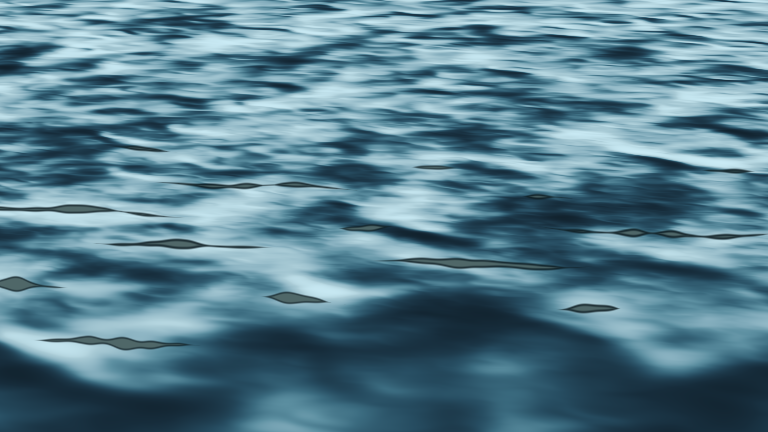
A Shadertoy shader for this texture:

```glsl
vec2 hash2(vec2 p) {
    vec3 q = fract(vec3(p.xyx) * vec3(0.1031, 0.1030, 0.0973));
    q += dot(q, q.yzx + 33.33);
    return fract((q.xx + q.yz) * q.zy);
}

float cornerSlope(vec2 cell, vec2 offset) {
    return dot(hash2(cell + 200.0) * 2.0 - 1.0, offset);
}

float gradientNoise(vec2 p) {
    vec2 i = floor(p), f = p - i;
    vec2 u = f * f * f * (f * (f * 6.0 - 15.0) + 10.0);
    vec2 e = vec2(1.0, 0.0);
    float low = mix(cornerSlope(i, f), cornerSlope(i + e, f - e), u.x);
    float high = mix(cornerSlope(i + e.yx, f - e.yx), cornerSlope(i + 1.0, f - 1.0), u.x);
    return 1.4 * mix(low, high, u.y);
}

// Sheared octaves, each warped by itself to steepen the far side of its troughs
float waves(vec2 p, float cellHeight, float gain) {
    float sum = 0.5 * gradientNoise(p * vec2(0.45, 0.4) + 5.0);
    float amp = 1.0, shear = 0.35;
    for (int i = 0; i < 5; i++) {
        float n = gradientNoise(p);
        n = gradientNoise(p + vec2(0.5, 0.65) * n);
        sum += amp * n * smoothstep(0.002, 0.009, cellHeight);
        p = vec2(p.x * 1.6, p.y * 1.9 + shear * p.x) + 17.3;
        shear = -shear;
        amp *= gain;
        cellHeight /= 1.9;
    }
    return sum;
}

// Dark to light water tones
vec3 waterColor(float t) {
    vec3 tones[6] = vec3[6](
        vec3(0.09, 0.18, 0.24), vec3(0.15, 0.30, 0.38), vec3(0.23, 0.42, 0.50),
        vec3(0.36, 0.56, 0.63), vec3(0.53, 0.69, 0.75), vec3(0.68, 0.81, 0.85));
    float s = clamp(t * 6.0 - 0.5, 0.0, 5.0);
    int i = int(s);
    vec3 color = mix(tones[i], tones[min(i + 1, 5)], fract(s));
    color *= mix(0.65, 1.0, smoothstep(0.0, 0.1, t));
    return color + 0.12 * smoothstep(0.88, 1.0, t);
}

void mainImage(out vec4 fragColor, in vec2 fragCoord) {
    vec2 uv = fragCoord / iResolution.y;
    float aspect = iResolution.x / iResolution.y;
    float soft = 1.2 / iResolution.y;

    // Water plane receding to a horizon above the canvas
    float drop = 1.35 - uv.y;
    vec2 plane = vec2((uv.x - 0.5 * aspect) * 3.0, 9.5) / drop;
    float gain = mix(0.3, 0.62, smoothstep(0.05, 0.6, uv.y));
    float light = 2.7 * waves(plane, drop * drop / 9.5, gain) + mix(-0.75, 0.6, uv.y);

    // Slivers of reflected shore, each lying in a bright band
    float halo = 0.0, rim = 0.0, core = 0.0;
    for (int i = 0; i < 14; i++) {
        float id = float(i);
        vec2 rnd = hash2(vec2(id, 7.0));
        vec2 center = vec2(fract(id * 0.618 + 0.15) * aspect,
                           0.18 + 0.48 * pow((id + rnd.x) / 14.0, 0.75));
        float depth = 1.35 - center.y;
        float halfLength = depth * mix(0.06, 0.3, rnd.y * rnd.y);
        vec2 q = uv - center;
        q.y += 0.035 * q.x + 0.014 * gradientNoise(vec2(q.x * 5.0, id * 5.3));
        float along = q.x / halfLength;
        float ragged = 0.65 + 1.2 * gradientNoise(vec2(q.x * 14.0, id * 3.7));
        float halfHeight = 0.013 * depth * depth * (1.0 - along * along) * max(ragged, 0.1);
        float edge = abs(q.y) - halfHeight;
        rim = max(rim, 1.0 - smoothstep(-soft, soft, edge));
        float inner = edge + 0.0025 + 0.003 * rnd.x;
        core = max(core, 1.0 - smoothstep(-soft, soft, inner));
        float band = q.y / (0.045 * depth);
        halo = max(halo, exp(-0.6 * along * along - band * band));
    }
    light += 1.1 * halo;

    vec3 color = waterColor(0.5 + 0.5 * light / sqrt(1.0 + light * light));
    color = mix(color, vec3(0.06, 0.12, 0.14), 0.9 * rim);
    color = mix(color, vec3(0.36, 0.46, 0.46), 0.8 * core);
    fragColor = vec4(color, 1.0);
}
```
